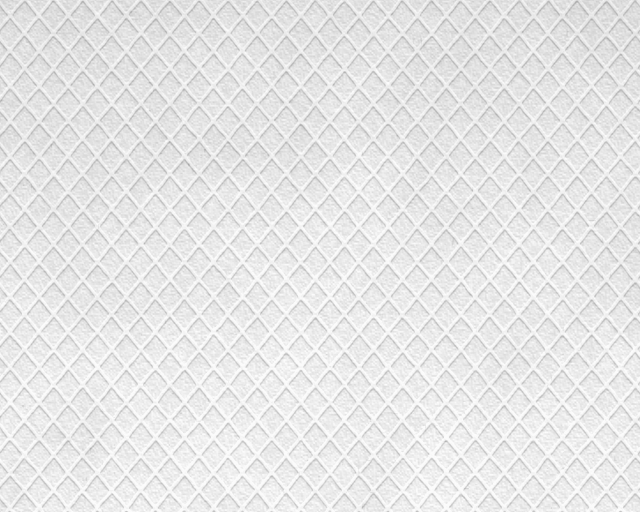
This pattern is drawn by a Shadertoy shader. Its source:

```glsl
const vec2 PERIOD = vec2(0.0568, 0.0687);   // diamond width and height
const vec2 ANCHOR = vec2(0.332, 0.936);     // one crossing of the ridges
const float RIDGE_HALF_WIDTH = 0.0029;
const float CORNER_RADIUS = 0.0035;

float hash(vec2 p) {
    vec3 q = fract(vec3(p.xyx) * 0.1031);
    q += dot(q, q.yzx + 33.33);
    return fract((q.x + q.y) * q.z);
}

float valueNoise(vec2 p) {
    vec2 cell = floor(p);
    vec2 f = fract(p);
    f = f * f * (3.0 - 2.0 * f);
    float low = mix(hash(cell), hash(cell + vec2(1, 0)), f.x);
    float high = mix(hash(cell + vec2(0, 1)), hash(cell + vec2(1, 1)), f.x);
    return mix(low, high, f.y);
}

// Sum of octaves, centred on zero
float fractalNoise(vec2 p) {
    float sum = 0.0;
    float amplitude = 0.5;
    for (int i = 0; i < 4; i++) {
        sum += amplitude * (valueNoise(p) - 0.5);
        p = mat2(1.6, 1.2, -1.2, 1.6) * p + 7.3;
        amplitude *= 0.5;
    }
    return sum;
}

// Signed distance to the nearest rounded diamond, negative inside
float diamondDistance(vec2 p, vec2 period, float inset, float radius) {
    vec2 s = p / period;
    vec2 local = abs(fract(vec2(s.x + s.y, s.x - s.y)) - 0.5);
    float side = 1.0 / length(1.0 / period);
    vec2 q = (local - 0.5) * side + inset + radius;
    return length(max(q, 0.0)) + min(max(q.x, q.y), 0.0) - radius;
}

// Raised grid: 0 on the recessed floor, 1 on the ridges
float ridgeHeight(vec2 p, float softness) {
    vec2 wobble = vec2(valueNoise(p * 60.0), valueNoise(p * 60.0 + 19.0)) - 0.5;
    vec2 q = p - ANCHOR + wobble * 0.0018;
    float d = diamondDistance(q, PERIOD, RIDGE_HALF_WIDTH, CORNER_RADIUS);
    return smoothstep(-softness, softness, d);
}

// Fine fibrous surface of the paper
float paperGrain(vec2 p) {
    return valueNoise(p * 290.0) + 0.6 * valueNoise(p * 170.0 + 31.0) - 0.8;
}

void mainImage(out vec4 fragColor, in vec2 fragCoord) {
    vec2 p = fragCoord / iResolution.y;
    vec2 uv = fragCoord / iResolution.xy;
    float softness = max(0.0017, 0.8 / iResolution.y);

    // Relief lit from below: the floor darkens under each upper edge
    float height = ridgeHeight(p, softness);
    float slope = ridgeHeight(p + vec2(0.0, 0.004), softness) - height;
    float softSlope = ridgeHeight(p + vec2(0.0, 0.008), 0.004) - ridgeHeight(p, 0.004);
    float tone = mix(0.915, 0.95, height);
    tone -= 0.125 * max(slope, 0.0) + 0.03 * max(softSlope, 0.0);
    tone += 0.035 * max(-slope, 0.0);

    // Embossed grain, calmer on the pressed ridges
    float grain = paperGrain(p);
    float grainSlope = grain - paperGrain(p + vec2(0.001, 0.0025));
    float roughness = mix(1.0, 0.55, height);
    tone += roughness * (0.045 * grain + 0.05 * grainSlope);

    // Cloudy wear and scattered dark flecks
    tone += 0.045 * fractalNoise(p * 7.0) + 0.035 * fractalNoise(p * 34.0);
    float fleck = smoothstep(0.9, 0.98, valueNoise(p * 130.0 + 53.0));
    tone -= 0.06 * fleck * smoothstep(0.5, 0.8, valueNoise(p * 11.0));

    // Broad light, brightest along the bottom and dimmer at the top corners
    vec2 fromLight = uv - vec2(0.52, 0.25);
    tone += 0.018 - 0.03 * uv.y - 0.05 * dot(fromLight, fromLight);

    fragColor = vec4(vec3(clamp(tone, 0.0, 0.985)), 1.0);
}
```
